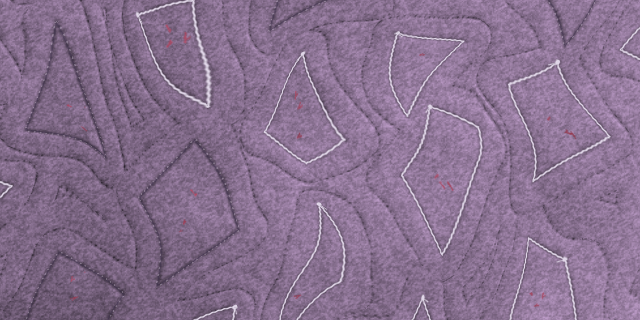
Give the GLSL for this texture, as a WebGL 2 fragment shader.

```glsl
#version 300 es
precision highp float;
// Quilted mauve cloth: scattered, bent polygons outlined in white or dark thread,
// ringed by puckered echo seams. Distances to the polygons give a height field,
// lit from one side; woven grain, red tacks and corner knots are laid on top.
#define CELL vec2(0.39, 0.50)
#define SIZE 0.25
#define ECHO_GAP 0.076
#define PUCKER 0.012
#define RELIEF 0.19
#define GRAIN 0.14
#define THREAD 0.0027
#define STITCH 0.019
#define DARK_SHARE 0.36
#define CLOTH vec3(1.0, 0.825, 1.06)
#define WHITE_THREAD vec3(0.88, 0.84, 0.91)
#define RED_THREAD vec3(0.70, 0.25, 0.35)

uniform vec2 u_resolution;
out vec4 fragColor;

struct Patch { float dist; float along; vec2 cell; vec2 center; };

vec2 hash2(vec2 p) {
  vec3 q = fract(p.xyx * vec3(0.1031, 0.1030, 0.0973));
  q += dot(q, q.yzx + 33.33);
  return fract((q.xx + q.yz) * q.zy);
}

float noise(vec2 p) {
  vec2 i = floor(p), f = fract(p);
  f = f * f * (3.0 - 2.0 * f);
  return mix(mix(hash2(i).x, hash2(i + vec2(1, 0)).x, f.x),
             mix(hash2(i + vec2(0, 1)).x, hash2(i + vec2(1, 1)).x, f.x), f.y);
}

// Bends straight edges into hand-cut curves.
vec2 bend(vec2 p) {
  return p + 0.11 * (vec2(noise(p * 4.0 + 7.0), noise(p * 4.0 + 31.0)) - 0.5);
}

float segment(vec2 p, vec2 a, vec2 b) {
  vec2 w = p - a, e = b - a;
  return length(w - e * clamp(dot(w, e) / dot(e, e), 0.0, 1.0));
}

int cornerCount(vec2 cell) { return hash2(cell + 51.0).x < 0.4 ? 3 : 4; }

vec2 corner(vec2 cell, int i, int n) {
  vec2 r = hash2(cell * 7.0 + float(i) * 13.0 + 90.0);
  float a = 6.28318 * (float(i) + 0.55 * r.x + hash2(cell + 17.0).y) / float(n);
  return SIZE * mix(0.5, 1.0, r.y) * vec2(0.8, 1.12) * vec2(cos(a), sin(a));
}

// Signed distance to the nearest polygon, with the position along its edge.
Patch nearestPatch(vec2 p) {
  Patch best = Patch(9.0, 0.0, vec2(0), vec2(0));
  for (int k = 0; k < 9; k++) {
    vec2 cell = floor(p / CELL) + vec2(k % 3 - 1, k / 3 - 1);
    vec2 shift = 0.16 * (hash2(cell + 5.0) - 0.5) + vec2(0, 0.5 * mod(cell.x, 2.0) - 0.25);
    vec2 center = (cell + 0.5 + shift) * CELL, q = p - center;
    int n = cornerCount(cell);
    float d = 9.0, along = 0.0, side = 1.0;
    vec2 a = corner(cell, n - 1, n);
    for (int i = 0; i < n; i++) {
      vec2 b = corner(cell, i, n), e = b - a, w = q - a;
      float s = segment(q, a, b);
      if (s < d) { d = s; along = dot(w, e) / length(e); }
      bvec3 c = bvec3(q.y >= a.y, q.y < b.y, e.x * w.y > e.y * w.x);
      if (all(c) || !any(c)) side = -side;
      a = b;
    }
    if (side * d < best.dist) best = Patch(side * d, along, cell, center);
  }
  return best;
}

// Distance to the closest seam: the outline itself or an echo ring outside it.
float seamDistance(float d, vec2 p) {
  float drift = 0.035 * (noise(p * 8.0) - 0.5) * smoothstep(0.0, 0.07, d);
  float m = mod(d + drift, ECHO_GAP);
  return d < 0.0 ? -d : min(m, ECHO_GAP - m);
}

float height(float seam, vec2 p) {
  float pull = mix(0.3, 1.05, noise(p * 19.0 + 3.0));
  float folds = 0.6 * noise(p * vec2(13.0, 9.0)) + 0.3 * noise(p * 34.0);
  return 1.0 - pull * exp(-seam / PUCKER) + folds;
}

void main() {
  vec2 p = gl_FragCoord.xy / u_resolution.y;
  float px = 1.0 / u_resolution.y;
  vec2 q = bend(p);
  Patch s = nearestPatch(q);

  // Puckered relief, lit from the upper right.
  vec2 p2 = p + vec2(0.006, 0.006);
  float seam = seamDistance(s.dist, p);
  float h = height(seam, p);
  float h2 = height(seamDistance(nearestPatch(bend(p2)).dist, p2), p2);
  float light = 0.522 + RELIEF * (h - h2) + 0.05 * (h - 1.25);
  light += 0.055 * (p.x - 1.0) + 0.11 * (noise(p * 2.3 + 11.0) - 0.5);
  light += 0.05 * (noise(p * 6.0 + 23.0) - 0.5);

  // Soft nap and fine weave.
  vec2 nap = mat2(0.9, -0.44, 0.44, 0.9) * p;
  light += GRAIN * (noise(nap * vec2(105.0, 165.0)) - 0.5);
  light += 0.75 * GRAIN * (noise(p * 245.0 + 40.0) - 0.5);

  // Needle dimples along the echo seams.
  float beat = abs(fract(s.along / STITCH) - 0.5) * STITCH;
  float dimple = smoothstep(0.0055, 0.001, length(vec2(seam, beat)));
  light -= 0.11 * dimple * step(0.03, s.dist);
  vec3 color = CLOTH * light;

  // Red tacks: small knotted stitches clustered inside each patch.
  for (int k = 0; k < 3; k++) {
    vec2 r = hash2(s.cell * 3.0 + float(k) * 9.0 + 200.0);
    vec2 t = q - s.center - (r - 0.5) * vec2(0.08, 0.16);
    float a = 6.28318 * hash2(r * 91.0).x;
    vec2 u = vec2(cos(a), sin(a)) * mix(0.005, 0.012, r.x);
    float d = min(segment(t, -u, u), segment(t, u.yx * 0.9, -u * 0.6));
    d += 0.003 * (noise(p * 160.0) - 0.4);
    float ink = smoothstep(0.0025 + px, 0.0025 - px, d) * smoothstep(-0.01, -0.02, s.dist);
    color = mix(color, RED_THREAD * mix(0.8, 1.1, r.y), 0.75 * ink);
  }

  // Outline: slightly wavy white cord, or dark thread with pale pips.
  float line = abs(s.dist + 0.0009 * sin(s.along * 6.28318 / STITCH));
  float pip = smoothstep(0.004, 0.0015, beat);
  color *= 1.0 - 0.16 * smoothstep(0.013, 0.003, line);
  if (hash2(s.cell + 73.0).x < DARK_SHARE) {
    float dark = smoothstep(0.002 + px, 0.002 - px, line) * (1.0 - 0.6 * pip);
    color = mix(color, vec3(0.25, 0.20, 0.31), 0.65 * dark);
    color = mix(color, WHITE_THREAD, 0.3 * pip * smoothstep(0.003, 0.001, abs(s.dist - 0.003)));
  } else {
    float cord = smoothstep(THREAD + 0.8 * px, THREAD - 0.8 * px, line);
    vec2 c = q - s.center - corner(s.cell, 0, cornerCount(s.cell));
    vec2 tail = 0.026 * normalize(hash2(s.cell + 8.0) - 0.5);
    float knot = min(length(c) - 0.005 - 0.005 * noise(p * 130.0), segment(c, vec2(0), tail) - 0.0014);
    cord = max(cord, smoothstep(px, -px, knot));
    color = mix(color, WHITE_THREAD * (1.0 - 0.08 * pip), cord);
  }
  fragColor = vec4(color, 1.0);
}
```
